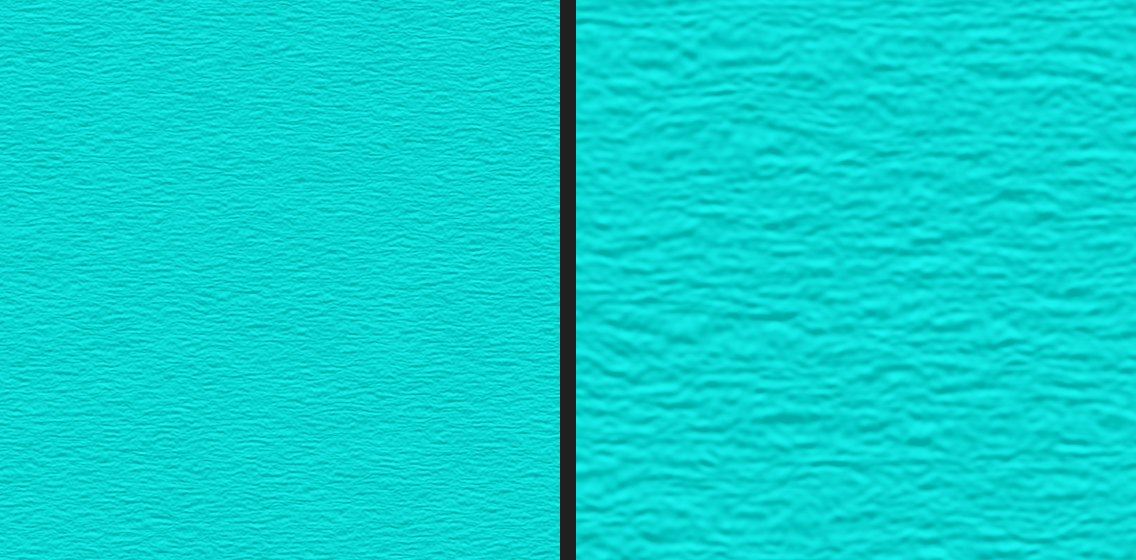
Left, the full canvas; right, a detail of the centre.
This texture is drawn by a three.js fragment shader. Its source:

```glsl
// Turquoise crepe paper with fine, short horizontal wrinkles lit from above.
varying vec2 vUv;

#define BASE_COLOR vec3(0.039, 0.834, 0.814)
#define TONE_STEP vec3(0.023, 0.046, 0.046)
#define WIDE_WRINKLES vec2(28.0, 125.0)
#define FINE_WRINKLES vec2(52.0, 200.0)
#define PAPER_TOOTH vec2(150.0, 260.0)
#define SOFT_PATCHES vec2(8.0, 18.0)
#define WAVE_SCALE vec2(17.0, 36.0)
#define WAVE_HEIGHT 0.006
#define LIGHT_REACH 0.0019
#define RELIEF_GAIN 4.1
#define PATCH_GAIN 0.45
#define CREASE_BIAS 0.08

float hash(vec2 p) {
  vec3 q = fract(vec3(p.xyx) * 0.1031);
  q += dot(q, q.yzx + 33.33);
  return fract((q.x + q.y) * q.z);
}

// Slope contribution of one lattice corner, in a random direction.
float corner(vec2 cell, vec2 offset) {
  float angle = 6.28318 * hash(cell);
  return dot(vec2(cos(angle), sin(angle)), offset);
}

// Gradient noise, about 0.21 in standard deviation.
float noise(vec2 p) {
  vec2 cell = floor(p);
  vec2 f = p - cell;
  vec2 w = f * f * (3.0 - 2.0 * f);
  vec2 e = vec2(1.0, 0.0);
  float low = mix(corner(cell, f), corner(cell + e, f - e), w.x);
  float high = mix(corner(cell + e.yx, f - e.yx),
                   corner(cell + e.xx, f - e.xx), w.x);
  return mix(low, high, w.y);
}

// Height of the paper: wrinkles of two sizes and a fine tooth.
float relief(vec2 p) {
  float height = 0.62 * noise(p * WIDE_WRINKLES + 11.3);
  height += 0.64 * noise(p * FINE_WRINKLES + 57.7);
  height += 0.44 * noise(p * PAPER_TOOTH + 131.1);
  return height;
}

void main() {
  // Bend the wrinkles gently so they tilt and pinch together.
  vec2 p = vUv;
  p.y += WAVE_HEIGHT * noise(vUv * WAVE_SCALE + 83.2);

  // The vertical slope gives each wrinkle a lit and a shaded side.
  vec2 reach = vec2(0.0, LIGHT_REACH);
  float tone = RELIEF_GAIN * (relief(p - reach) - relief(p + reach));
  tone += PATCH_GAIN * noise(vUv * SOFT_PATCHES + 211.9);

  // Creases reach a little further into the dark than ridges into the light.
  tone -= CREASE_BIAS * (tone * tone - 1.0);

  vec3 color = BASE_COLOR + TONE_STEP * clamp(tone, -3.2, 2.4);
  gl_FragColor = vec4(clamp(color, 0.0, 1.0), 1.0);
}
```
